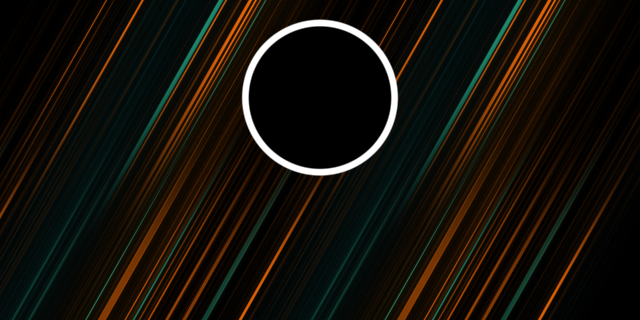
Write a Shadertoy shader that draws this background.

```glsl
// Slanted orange and teal light streaks on black, behind a white ring around a black disc.

#define SLANT 0.57
#define PERIOD 0.935
#define RING_CENTER vec2(1.0, 0.695)
#define RING_OUTER 0.2435
#define RING_INNER 0.2227
#define ORANGE vec3(0.86, 0.37, 0.02)
#define TEAL vec3(0.09, 0.52, 0.42)
#define HAZE_TEAL vec3(0.008, 0.040, 0.040)
#define HAZE_BROWN vec3(0.050, 0.028, 0.002)
#define FINE_LEVEL 0.17

// Streaks as (offset, half width, level); a negative level means teal.
const vec3 UPPER[9] = vec3[9](
    vec3(0.333, 0.0020, 0.75), vec3(0.446, 0.0036, 0.90),
    vec3(0.691, 0.0075, -0.85), vec3(0.707, 0.0028, 0.85),
    vec3(0.752, 0.0030, 0.25), vec3(0.783, 0.0055, 0.90),
    vec3(0.800, 0.0030, 0.95), vec3(0.814, 0.0022, 0.65),
    vec3(0.831, 0.0020, -0.70));
const vec3 LOWER[12] = vec3[12](
    vec3(0.609, 0.0045, -0.28), vec3(0.661, 0.0045, -0.32),
    vec3(0.838, 0.0018, -0.80), vec3(0.888, 0.0130, 0.50),
    vec3(0.026, 0.0025, 0.70), vec3(0.052, 0.0026, -0.85),
    vec3(0.070, 0.0025, 0.50), vec3(0.099, 0.0030, 0.70),
    vec3(0.156, 0.0040, 0.60), vec3(0.210, 0.0060, 0.55),
    vec3(0.273, 0.0085, -0.45), vec3(0.385, 0.0048, 0.85));

float hash(float n) {
    return fract(sin(n * 12.9898) * 43758.547);
}

// Distance between two offsets in the repeating band.
float wrapDistance(float a, float b) {
    float d = abs(a - b);
    return min(d, PERIOD - d);
}

float softLine(float d, float halfWidth, float aa) {
    return 1.0 - smoothstep(halfWidth - aa, halfWidth + aa, d);
}

vec3 streak(vec3 s, float u, float aa) {
    float d = wrapDistance(u, s.x);
    float glow = 0.07 * exp(-d * 70.0);
    return (s.z > 0.0 ? ORANGE : TEAL) * abs(s.z) * (softLine(d, s.y, aa) + glow);
}

// Layers of one jittered thin line per cell, each with its own fade.
vec3 fineStreaks(float u, float y, float aa) {
    vec3 sum = vec3(0.0);
    float warmth = 1.0 - 0.8 * exp(-pow((u - 0.58) / 0.14, 2.0));
    for (int i = 0; i < 3; i++) {
        float count = 28.0 + 31.0 * float(i);
        float s = u / PERIOD * count;
        float id = floor(s) + 131.0 * float(i);
        float d = abs(fract(s) - 0.3 - 0.4 * hash(id)) * PERIOD / count;
        float line = softLine(d, 0.001 + 0.004 * hash(id + 7.3), aa);
        float fade = exp(-pow((y - hash(id + 3.1)) / 0.45, 2.0));
        vec3 tint = hash(id + 5.7) < warmth ? ORANGE : TEAL * 0.6;
        sum += tint * line * fade * pow(hash(id + 1.9), 2.0);
    }
    return sum * FINE_LEVEL;
}

void mainImage(out vec4 fragColor, in vec2 fragCoord) {
    vec2 p = fragCoord / iResolution.y;
    float aa = 1.0 / iResolution.y;

    // Follow the slant to where each streak meets the top edge.
    float along = p.x + SLANT * (1.0 - p.y);
    float u = mod(along, PERIOD);

    // Faint coloured haze
    vec3 color = HAZE_TEAL * exp(-pow(wrapDistance(u, 0.58) / 0.16, 2.0));
    color += HAZE_BROWN * exp(-pow(wrapDistance(u, 0.87) / 0.13, 2.0));
    color += fineStreaks(u, p.y, aa);

    // Main streaks, fading away from the top or bottom edge
    float upperFade = smoothstep(0.22, 0.95, p.y);
    float lowerFade = 1.0 - smoothstep(0.05, 0.68, p.y);
    for (int i = 0; i < UPPER.length(); i++)
        color += streak(UPPER[i], u, aa) * upperFade;
    for (int i = 0; i < LOWER.length(); i++)
        color += streak(LOWER[i], u, aa) * lowerFade;

    // Darken the left and right ends
    color *= smoothstep(0.02, 0.32, along);
    color *= 1.0 - smoothstep(2.24, 2.42, along);
    color *= 1.0 - 0.55 * smoothstep(1.7, 2.0, p.x);

    // Ring and disc
    float r = length(p - RING_CENTER);
    color = mix(color, vec3(1.0), softLine(r, RING_OUTER, aa));
    color = mix(color, vec3(0.0), softLine(r, RING_INNER, aa));

    fragColor = vec4(color, 1.0);
}
```
